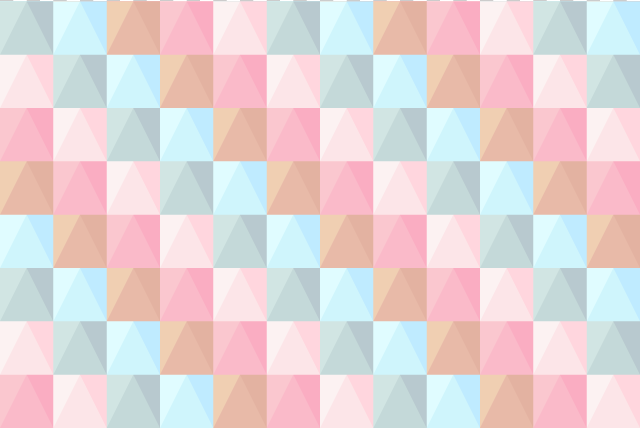
This pattern is drawn by a Shadertoy shader. Its source:

```glsl
// Pastel square tiles in five diagonal colours, each folded into a three-tone pyramid.

// Flat tones of the five tile colours: grey, blue, tan, pink, blush
const vec3 LIGHT[5] = vec3[5](
    vec3(0.82, 0.90, 0.89), vec3(0.88, 0.99, 1.00), vec3(0.94, 0.81, 0.70),
    vec3(0.98, 0.78, 0.81), vec3(0.99, 0.95, 0.95));
const vec3 BASE[5] = vec3[5](
    vec3(0.77, 0.85, 0.85), vec3(0.81, 0.96, 0.99), vec3(0.91, 0.73, 0.66),
    vec3(0.98, 0.73, 0.79), vec3(0.99, 0.90, 0.91));
const vec3 SHADE[5] = vec3[5](
    vec3(0.72, 0.79, 0.81), vec3(0.75, 0.92, 1.00), vec3(0.89, 0.70, 0.63),
    vec3(0.98, 0.68, 0.76), vec3(1.00, 0.84, 0.87));

// Triangle with its apex at the top centre: light on the left, shade on the right
vec3 pyramidTile(vec2 uv, int hue) {
    float halfWidth = 0.5 * (1.0 - uv.y);
    float side = uv.x - 0.5;
    if (side < -halfWidth) return LIGHT[hue];
    return side > halfWidth ? SHADE[hue] : BASE[hue];
}

vec3 pattern(vec2 point) {
    // Twelve tiles across, rows counted from the bottom
    vec2 grid = point * 12.0 / iResolution.x;
    vec2 cell = floor(grid);
    int hue = int(mod(cell.x + cell.y + 3.0, 5.0));
    vec3 color = pyramidTile(fract(grid), hue);

    // Thin dashed strip along the top edge
    if (point.y > 0.9975 * iResolution.y) {
        color = vec3(mix(0.80, 1.0, step(0.5, fract(grid.x * 2.0))));
    }
    return color;
}

void mainImage(out vec4 fragColor, in vec2 fragCoord) {
    // Average a 4 x 4 grid of samples to smooth every edge
    vec3 sum = vec3(0.0);
    for (int i = 0; i < 16; i++) {
        vec2 offset = (vec2(i % 4, i / 4) + 0.5) / 4.0 - 0.5;
        sum += pattern(fragCoord + offset);
    }
    fragColor = vec4(sum / 16.0, 1.0);
}
```
